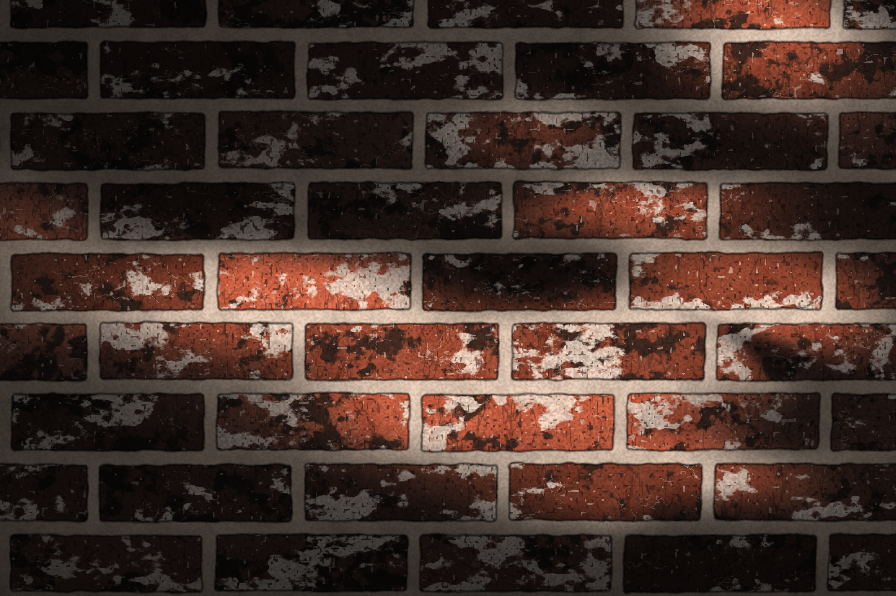
Reproduce this texture procedurally as a WebGL 1 fragment shader.

```glsl
precision highp float;
// Weathered red brick wall in running bond, with peeling whitewash and patchy warm light.
uniform vec2 u_resolution;

const float ROWS = 8.47;              // courses over the canvas height
const vec2 PITCH = vec2(0.347, 0.118); // brick spacing, in canvas heights
const vec2 HALF_BRICK = vec2(0.1625, 0.0475);
const float BOND_SHIFT = 0.432;

const vec3 MORTAR = vec3(0.87, 0.77, 0.69);
const vec3 CLAY = vec3(0.67, 0.29, 0.19);
const vec3 PALE_CLAY = vec3(0.82, 0.43, 0.31);
const vec3 SOOT = vec3(0.17, 0.13, 0.11);
const vec3 WHITEWASH = vec3(0.92, 0.83, 0.76);

float hash(vec2 p) {
  vec3 q = fract(vec3(p.xyx) * 0.1031);
  q += dot(q, q.yzx + 33.33);
  return fract((q.x + q.y) * q.z);
}

float noise(vec2 p) {
  vec2 i = floor(p), f = fract(p);
  f = f * f * (3.0 - 2.0 * f);
  return mix(mix(hash(i), hash(i + vec2(1.0, 0.0)), f.x),
             mix(hash(i + vec2(0.0, 1.0)), hash(i + 1.0), f.x), f.y);
}

float fbm(vec2 p) {
  float sum = 0.0, amp = 0.5;
  for (int i = 0; i < 5; i++) {
    sum += amp * noise(p);
    p = mat2(1.6, 1.2, -1.2, 1.6) * p + 7.3;
    amp *= 0.5;
  }
  return sum / 0.97;
}

float roundedBox(vec2 p, vec2 halfSize, float radius) {
  vec2 q = abs(p) - halfSize + radius;
  return length(max(q, 0.0)) + min(max(q.x, q.y), 0.0) - radius;
}

// Soft elliptical pool, tilted by a slope
float pool(vec2 p, vec2 centre, vec2 radius, float slope) {
  vec2 q = p - centre;
  q.y -= slope * q.x;
  q /= radius;
  return exp(-dot(q, q));
}

// Sunlight broken up by soft shadows
float sunlight(vec2 p) {
  p += 0.04 * (vec2(noise(p * 7.0), noise(p * 7.0 + 31.0)) - 0.5);
  float lit = 1.1 * pool(p, vec2(0.88, 0.36), vec2(0.38, 0.13), 0.04);
  lit += 0.85 * pool(p, vec2(1.26, 0.50), vec2(0.23, 0.09), -0.08);
  lit += 0.80 * pool(p, vec2(0.48, 0.50), vec2(0.28, 0.08), -0.05);
  lit += 0.85 * pool(p, vec2(1.31, 0.93), vec2(0.20, 0.12), -0.2);
  lit += 0.70 * pool(p, vec2(1.08, 0.65), vec2(0.24, 0.06), 0.05);
  lit += 0.65 * pool(p, vec2(1.13, 0.19), vec2(0.27, 0.07), 0.0);
  lit += 0.42 * pool(p, vec2(0.90, 0.78), vec2(0.18, 0.06), 0.0);
  lit += 0.28 * pool(p, vec2(0.03, 0.63), vec2(0.14, 0.10), 0.0);
  lit += 0.28 * pool(p, vec2(0.15, 0.47), vec2(0.30, 0.12), 0.0);
  lit *= 1.0 - 0.9 * pool(p, vec2(0.89, 0.535), vec2(0.18, 0.05), -0.05);
  lit *= 1.0 - 0.8 * pool(p, vec2(1.30, 0.40), vec2(0.14, 0.03), -0.4);
  lit *= 1.0 - 0.8 * pool(p, vec2(1.40, 0.29), vec2(0.11, 0.05), 0.2);
  return smoothstep(0.02, 0.88, lit);
}

// Clay, soot, cracks and whitewash; alpha holds how pale the surface is
vec4 brickSurface(vec2 p, vec2 seed) {
  vec2 q = p + seed * 5.17;
  vec3 colour = mix(CLAY, PALE_CLAY, fbm(q * 38.0) * 0.8);
  colour *= 0.66 + 0.44 * hash(seed + 9.1);

  float soot = mix(fbm(q * vec2(19.0, 28.0) + 40.0), fbm(q * 75.0), 0.35);
  float sootEdge = mix(0.60, 0.49, hash(seed + 14.3));
  colour = mix(colour, SOOT, 0.8 * smoothstep(sootEdge, sootEdge + 0.09, soot));
  float pits = smoothstep(0.76, 0.9, noise(q * vec2(230.0, 200.0)));
  float crack = 1.0 - smoothstep(0.0, 0.025, abs(fbm(q * vec2(26.0, 9.0)) - 0.5));
  colour = mix(colour, SOOT * 0.6, max(0.5 * pits, 0.35 * crack));

  // Flakes: broad patches frayed by a finer layer
  float warp = noise(q * 24.0);
  float flakes = fbm(q * vec2(13.0, 24.0) + warp * 0.5 + 80.0);
  flakes = mix(flakes, fbm(q * vec2(60.0, 85.0) + 33.0), 0.35);
  float flakeEdge = mix(0.63, 0.49, hash(seed + 3.7));
  float paint = smoothstep(flakeEdge, flakeEdge + 0.07, flakes);
  float scratch = 1.0 - smoothstep(0.0, 0.014, abs(fbm(q * vec2(17.0, 30.0) + 120.0) - 0.5));
  paint = max(paint, 0.5 * scratch * smoothstep(0.42, 0.55, flakes));
  paint = max(paint, 0.6 * smoothstep(0.88, 0.93, noise(q * 140.0 + 60.0)));
  paint *= 0.9 - 0.5 * pits;
  return vec4(mix(colour, WHITEWASH, paint), paint);
}

void main() {
  vec2 p = gl_FragCoord.xy / u_resolution.y;
  float pixel = 1.0 / u_resolution.y;

  // Running bond grid, counted from the top, with a slight taper
  vec2 grid = vec2((p.x - 0.008) * mix(2.92, 2.865, p.y), (1.0 - p.y) * ROWS + 0.5);
  grid.x -= BOND_SHIFT * mod(floor(grid.y), 2.0);
  vec2 id = floor(grid) + 11.0;
  vec2 local = (fract(grid) - 0.5) * PITCH;
  local += 0.003 * (vec2(hash(id), hash(id + 5.0)) - 0.5);
  local.y += local.x * 0.012 * (hash(id + 8.0) - 0.5);
  float ragged = 0.006 * (fbm(p * 45.0) - 0.5);
  float dist = roundedBox(local, HALF_BRICK, 0.006) + ragged;
  float brick = 1.0 - smoothstep(-pixel, pixel, dist);

  // Mortar with sandy grain and contact shade beside the bricks
  float grain = noise(p * 330.0);
  vec3 mortar = MORTAR * (0.80 + 0.2 * fbm(p * 32.0) + 0.16 * grain);
  mortar *= mix(0.6, 1.0, smoothstep(0.0, 0.0035, dist));

  vec4 face = brickSurface(p, id);
  face.rgb *= mix(0.4, 1.0, smoothstep(0.0, 0.004, -dist)) * (0.86 + 0.28 * grain);

  // Shade drains colour from the clay and holds more detail on pale surfaces
  float sun = sunlight(p);
  float grey = dot(face.rgb, vec3(0.3, 0.55, 0.15));
  face.rgb = mix(face.rgb, vec3(grey), 0.45 * (1.0 - sun) * (1.0 - sun));
  float gloom = 0.65 + 0.35 * smoothstep(0.0, 0.9, p.x + 0.5 * (1.0 - p.y));
  gloom *= mix(0.72, 1.0, smoothstep(0.0, 0.2, p.y));
  float mortarLight = mix(0.33 * gloom, 1.0, sun);
  float faceLight = mix(mix(0.17, 0.36, face.a) * gloom, 1.0, sun);
  vec3 colour = mix(mortar * mortarLight, face.rgb * faceLight, brick);
  gl_FragColor = vec4(colour, 1.0);
}
```
